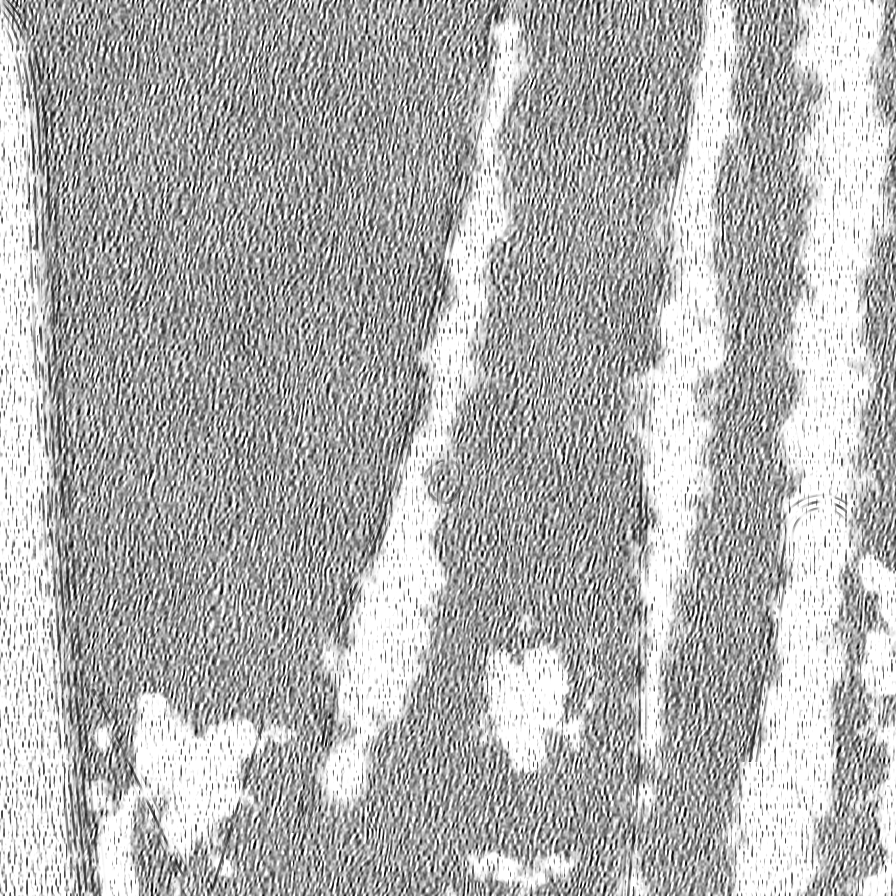
This texture is drawn by a WebGL 1 fragment shader. Its source:

```glsl
precision highp float;
uniform vec2 u_resolution;

const vec2 GRAIN_SCALE = vec2(400.0, 165.0);
const vec2 SPECK_SCALE = vec2(470.0, 310.0);
const vec2 TICK_SCALE = vec2(430.0, 130.0);
const float GRAIN_SLANT = 0.16;
const float GRAIN_MEAN = 0.615;
const float GRAIN_CONTRAST = 1.12;
const float PATCH_CONTRAST = 0.10;
const float SPECK_SHARE = 0.30;
const float TICK_DEPTH = 0.72;
const float EDGE_ROUGHNESS = 0.034;
const float EDGE_SOFTNESS = 0.011;
const float LINE_WIDTH = 0.0011;
const float STRIPE_SPACING = 0.0075;
const float LINE_INK = 0.70;

float hash(vec2 p) {
  vec3 q = fract(vec3(p.xyx) * 0.1031);
  q += dot(q, q.yzx + 33.33);
  return fract((q.x + q.y) * q.z);
}

float noise(vec2 p) {
  vec2 i = floor(p);
  vec2 f = fract(p);
  f = f * f * (3.0 - 2.0 * f);
  float low = mix(hash(i), hash(i + vec2(1.0, 0.0)), f.x);
  float high = mix(hash(i + vec2(0.0, 1.0)), hash(i + 1.0), f.x);
  return mix(low, high, f.y);
}

// Zero-mean noise without broad variation across the strands
float strands(vec2 p) {
  vec2 side = vec2(1.0, 0.0);
  return noise(p) - 0.5 * (noise(p - side) + noise(p + side));
}

float fbm(vec2 p) {
  float sum = 0.0;
  float weight = 0.5;
  for (int i = 0; i < 4; i++) {
    sum += weight * noise(p);
    p = p * 2.1 + 17.3;
    weight *= 0.5;
  }
  return sum / 0.9375;
}

float bump(float x, float center, float width) {
  float d = (x - center) / width;
  return exp(-d * d);
}

float segmentDistance(vec2 p, vec2 a, vec2 b) {
  vec2 ab = b - a;
  return length(p - a - ab * clamp(dot(p - a, ab) / dot(ab, ab), 0.0, 1.0));
}

float ellipseDistance(vec2 p, vec2 center, vec2 radius) {
  return (length((p - center) / radius) - 1.0) * min(radius.x, radius.y);
}

float line(float d) {
  return 1.0 - smoothstep(LINE_WIDTH * 0.5, LINE_WIDTH * 2.0, abs(d));
}

// Parallel dark contours fading away from a boundary
float stripes(float d, float reach) {
  float offset = (fract(d / STRIPE_SPACING + 0.5) - 0.5) * STRIPE_SPACING;
  return line(offset) * (1.0 - smoothstep(reach * 0.4, reach, abs(d)));
}

void main() {
  vec2 uv = gl_FragCoord.xy / u_resolution;
  float t = 1.0 - uv.y;
  vec2 p = vec2(uv.x, t);
  float rough = (fbm(uv * vec2(36.0, 28.0)) - 0.5) * EDGE_ROUGHNESS * 2.0;

  // Pale bands, with t running downwards
  float leftEdge = 0.042 + 0.015 * t + 0.04 * t * t - 0.042 * exp(-22.0 * t);
  float leftBand = uv.x - leftEdge;

  float slantX = uv.x - (0.575 - 0.14 * t - 0.09 * t * t);
  float slantWidth = 0.009 + 0.016 * smoothstep(0.0, 0.3, t) + 0.022 * bump(t, 0.71, 0.09);
  float slantBand = max(abs(slantX) - slantWidth, t - 0.91);

  float middleX = uv.x - (0.803 - 0.095 * t);
  float middleWidth = 0.016 + 0.022 * bump(t, 0.42, 0.24) - 0.012 * smoothstep(0.65, 0.9, t);
  float middleBand = abs(middleX) - middleWidth;

  float rightX = uv.x - (0.945 - 0.01 * t - 0.08 * t * t);
  float rightBand = abs(rightX) - 0.040 - 0.012 * smoothstep(0.7, 1.0, t);

  // Pale patches along the lower side
  float patches = ellipseDistance(p, vec2(0.592, 0.775), vec2(0.045, 0.058));
  patches = min(patches, ellipseDistance(p, vec2(0.572, 0.99), vec2(0.045, 0.035)));
  float wedge = max(abs(uv.x - 0.215) - (1.0 - t) * 0.37 - 0.01, 0.79 - t);
  patches = min(patches, max(wedge, abs(uv.x - 0.215) - 0.075));
  patches = min(patches, max(abs(uv.x - 0.125) - 0.035, 0.87 - t));
  patches = min(patches, max(0.975 - uv.x, 0.64 - t));
  float bands = min(min(slantBand, middleBand), rightBand);
  float knot = ellipseDistance(p, vec2(0.497, 0.537), vec2(0.018, 0.023));
  float roughShape = max(min(bands, patches + rough) + rough, -knot);
  float shape = min(leftBand, roughShape);
  float pale = 1.0 - smoothstep(-EDGE_SOFTNESS, EDGE_SOFTNESS, shape);

  // Slanted, wavering grain
  float sway = (fbm(uv * vec2(22.0, 14.0)) - 0.5) * 0.014;
  vec2 g = vec2(uv.x - GRAIN_SLANT * uv.y + sway, uv.y);
  float speck = noise(uv * SPECK_SCALE + 41.0) - 0.5;
  float grain = mix(strands(g * GRAIN_SCALE), speck, SPECK_SHARE * 0.5) + SPECK_SHARE * 0.5 * speck;
  float cloud = fbm(uv * vec2(11.0, 9.0) + 5.0) - 0.5;
  float grainTone = GRAIN_MEAN + PATCH_CONTRAST * cloud + GRAIN_CONTRAST * grain;

  // Sparse upright ticks on the pale ground
  float ticks = strands(uv * TICK_SCALE + 9.0) + SPECK_SHARE * speck;
  float wear = (1.0 - step(0.0, leftBand)) * (0.04 + 0.10 * smoothstep(0.4, 0.7, t));
  float density = wear + 0.15 * cloud + 0.10 * smoothstep(-0.025, 0.0, shape);
  float paleTone = 1.0 - TICK_DEPTH * smoothstep(0.12, 0.72, ticks + density);

  // Broken contours and creases
  float ink = stripes(leftBand, 0.024);
  ink = max(ink, stripes(slantX + slantWidth + 0.008, 0.012) * step(t, 0.93));
  ink = max(ink, stripes(middleX + middleWidth + 0.003, 0.010));
  float hook = length(p - vec2(0.917, 0.6)) - 0.04;
  float hookPart = step(t, 0.6) * step(uv.x, 0.945);
  float stem = uv.x - 0.877 + 0.16 * (t - 0.6);
  float stemPart = step(0.6, t) * step(t, 0.85);
  ink = max(ink, max(stripes(hook, 0.011) * hookPart, stripes(stem, 0.011) * stemPart));
  ink = max(ink, stripes(segmentDistance(p, vec2(0.105, 0.77), vec2(0.215, 1.0)), 0.010));
  ink = max(ink, line(segmentDistance(p, vec2(0.305, 0.77), vec2(0.235, 1.0))));
  ink = max(ink, 0.6 * line(knot + rough * 0.2));
  ink *= smoothstep(0.15, 0.75, noise(uv * vec2(110.0, 70.0)));

  float tone = clamp(mix(grainTone, paleTone, pale), 0.03, 1.0);
  tone *= 1.0 - LINE_INK * ink;
  gl_FragColor = vec4(vec3(tone), 1.0);
}
```
